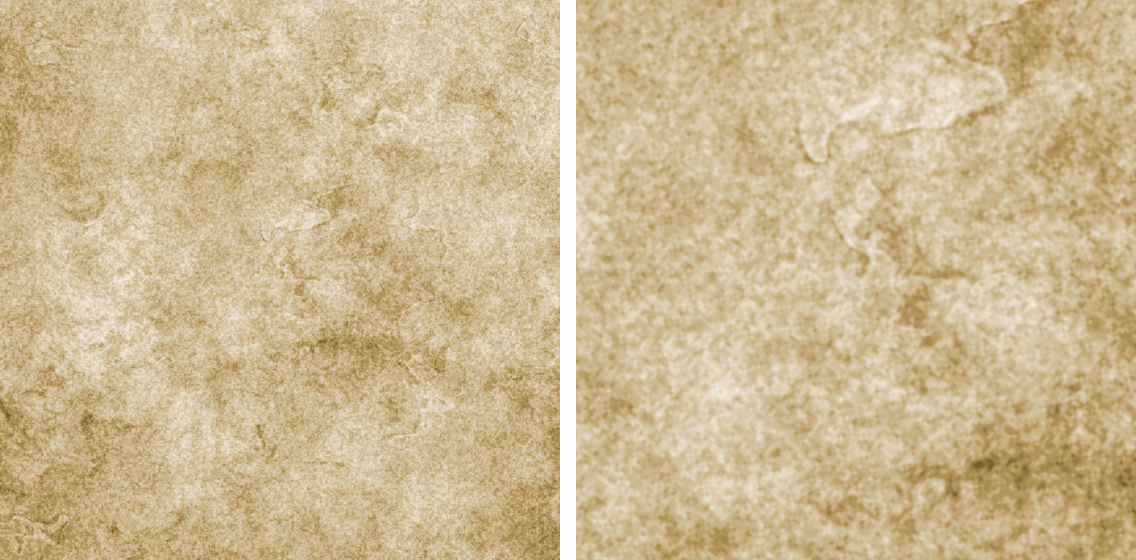
Left: the whole. Right: its middle third, enlarged.
This texture is drawn by a three.js fragment shader. Its source:

```glsl
// Weathered parchment-like stone: pale sand mottling, fine grain, pits and faint cracks.
varying vec2 vUv;

const vec3 UMBER = vec3(0.46, 0.35, 0.16);
const vec3 OCHRE = vec3(0.70, 0.58, 0.355);
const vec3 TAN   = vec3(0.77, 0.67, 0.48);
const vec3 SAND  = vec3(0.80, 0.72, 0.56);
const vec3 CREAM = vec3(0.84, 0.77, 0.64);
const vec3 PALE  = vec3(0.885, 0.825, 0.735);
const vec3 IVORY = vec3(0.95, 0.92, 0.86);

// Signed random value per lattice cell
float hash(vec2 cell) {
  vec3 p = fract(vec3(cell.xyx) * 0.1031);
  p += dot(p, p.yzx + 33.33);
  return fract((p.x + p.y) * p.z) * 2.0 - 1.0;
}

float noise(vec2 p) {
  vec2 cell = floor(p);
  vec2 f = fract(p);
  vec2 w = f * f * (3.0 - 2.0 * f);
  float low = mix(hash(cell), hash(cell + vec2(1.0, 0.0)), w.x);
  float high = mix(hash(cell + vec2(0.0, 1.0)), hash(cell + vec2(1.0, 1.0)), w.x);
  return mix(low, high, w.y);
}

// Rotated octaves; a higher gain gives a rougher surface
float fbm(vec2 p, int octaves, float gain) {
  const mat2 turn = mat2(1.6, 1.2, -1.2, 1.6);
  float sum = 0.0;
  float amplitude = 1.0;
  for (int i = 0; i < 6; i++) {
    if (i >= octaves) break;
    sum += amplitude * noise(p);
    p = turn * p + vec2(17.3, 41.7);
    amplitude *= gain;
  }
  return sum;
}

// Broken contour lines, lit above and shaded below
float crackRelief(vec2 p, float width, float coverage) {
  float line = fbm(p, 5, 0.6) / width;
  float patches = smoothstep(coverage, coverage + 0.5, fbm(p * 1.3 + 63.0, 3, 0.5));
  return line * exp(-line * line) * patches;
}

// Dark hollows with rough rims
float pits(vec2 p, float threshold) {
  return smoothstep(threshold, threshold + 0.8, fbm(p, 5, 0.75));
}

// Top light and darkened side and lower edges
float shading(vec2 uv) {
  vec2 edge = abs(uv - vec2(0.5, 0.58)) * 2.0;
  return 0.22 + 0.75 * (uv.y - 0.5) - 0.75 * pow(edge.x, 4.0) - 0.25 * pow(edge.y, 4.0);
}

// Tone is centred on zero with a spread of about one
vec3 palette(float tone) {
  vec3 color = mix(UMBER, OCHRE, smoothstep(-4.2, -1.7, tone));
  color = mix(color, TAN, clamp((tone + 1.7) / 0.8, 0.0, 1.0));
  color = mix(color, SAND, clamp((tone + 0.9) / 0.7, 0.0, 1.0));
  color = mix(color, CREAM, clamp((tone + 0.2) / 0.75, 0.0, 1.0));
  color = mix(color, PALE, clamp((tone - 0.55) / 0.85, 0.0, 1.0));
  return mix(color, IVORY, clamp((tone - 1.4) / 1.6, 0.0, 1.0));
}

void main() {
  vec2 uv = vUv;
  vec2 drift = vec2(fbm(uv * 9.0 + 3.1, 4, 0.6), fbm(uv * 9.0 + 27.4, 4, 0.6));
  vec2 warped = uv + 0.016 * drift;

  // Broad stains, cloudy mottling and surface grain
  float stains = fbm(warped * 3.2 + 8.6, 3, 0.6);
  float mottling = fbm(warped * 18.0 + 51.2, 5, 0.82);
  float grain = fbm(uv * 215.0 + 5.7, 2, 1.0);
  float roughness = 0.8 + 0.4 * noise(uv * 5.0 + 90.0);

  float tone = shading(uv) + 0.68 * stains + 0.92 * roughness * mottling + 0.9 * grain;

  // Pits gather toward the lower half; cracks stay sparse
  float pitDepth = mix(1.9, 0.7, smoothstep(0.1, 0.75, uv.y));
  tone -= pitDepth * pits(warped * vec2(13.0, 16.0) + 33.0, 0.75);
  tone += 2.4 * crackRelief(warped * vec2(4.5, 7.0) + 12.0, 0.08, 0.2);

  gl_FragColor = vec4(palette(tone), 1.0);
}
```
